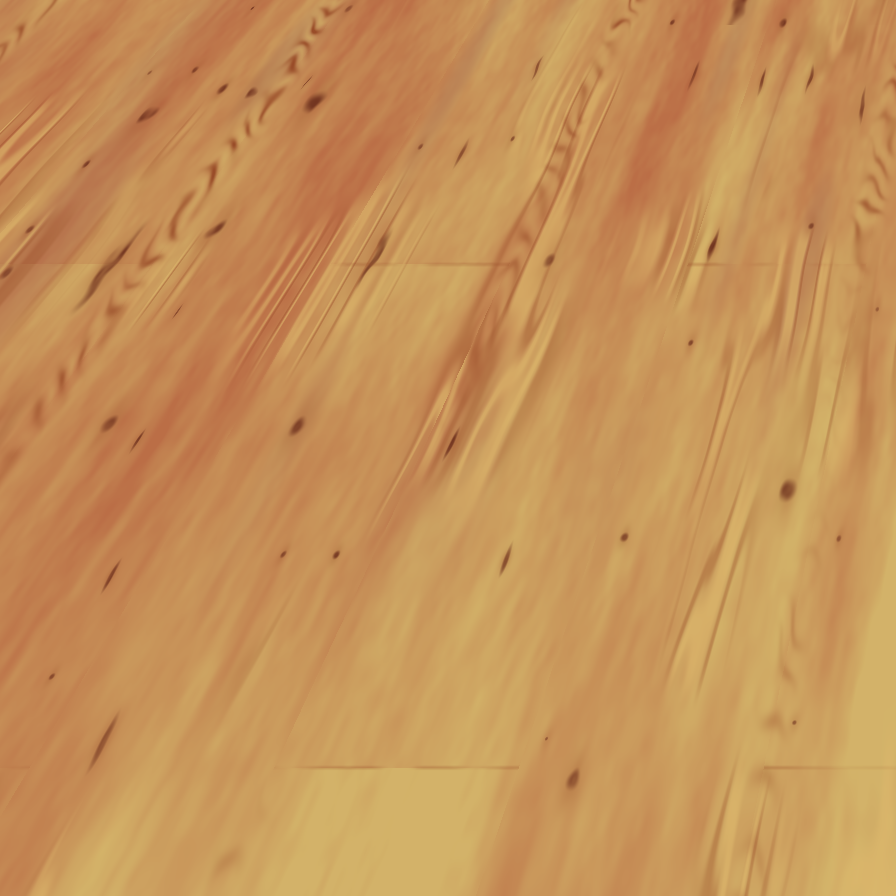
This texture is drawn by a WebGL 1 fragment shader. Its source:

```glsl
precision highp float;
uniform vec2 u_resolution;

const vec2 VANISHING = vec2(1.276, 2.22);   // where the boards converge
const float BOARD_WIDTH = 0.1315;
const float BOARD_LENGTH = 0.357;
const vec2 BOARD_ORIGIN = vec2(-0.467, 0.4815);
const vec2 KNOT_CELL = vec2(0.0657, 0.089);
const float KNOT_CHANCE = 0.38;
const float SPECK_CHANCE = 0.2;
const float JOINT_WIDTH = 0.0036;
const float FEATHER_WIDTH = 0.0075;

const vec3 PALE = vec3(0.82, 0.68, 0.40);
const vec3 AMBER = vec3(0.75, 0.48, 0.30);
const vec3 MAUVE = vec3(0.68, 0.47, 0.34);
const vec3 RUST = vec3(0.60, 0.30, 0.16);
const vec3 KNOT_CORE = vec3(0.42, 0.18, 0.11);

float hash(vec2 p) {
  return fract(sin(dot(p, vec2(127.1, 311.7))) * 43758.5453);
}

float noise(vec2 p) {
  vec2 i = floor(p);
  vec2 f = fract(p);
  f = f * f * (3.0 - 2.0 * f);
  return mix(mix(hash(i), hash(i + vec2(1.0, 0.0)), f.x),
             mix(hash(i + vec2(0.0, 1.0)), hash(i + 1.0), f.x), f.y);
}

// Signed distance to the nearest whole number
float toInteger(float x) {
  return fract(x + 0.5) - 0.5;
}

// Warmth of the grain: wide soft bands, streaks, fibres and flecks
float grainWarmth(vec2 g) {
  float bands = noise(g * vec2(28.0, 7.0)) - 0.5;
  float streaks = noise(g * vec2(70.0, 15.0) + 5.0) - 0.5;
  float fibres = noise(g * vec2(170.0, 40.0) + 9.0) - 0.5;
  float flecks = noise(g * vec2(260.0, 150.0)) - 0.5;
  return 0.85 * bands + 0.42 * streaks + 0.26 * fibres + 0.18 * flecks;
}

// Sparse crisp hairlines, dark beside pale, gathered in patches
vec3 addHairlines(vec3 col, vec2 g) {
  float patches = smoothstep(0.55, 0.85, noise(g * vec2(24.0, 15.0) + 31.0));
  float n = noise(g * vec2(105.0, 12.0) + 17.0);
  float dark = smoothstep(0.13, 0.02, abs(n - 0.45));
  float light = smoothstep(0.13, 0.02, abs(n - 0.68));
  col = mix(col, RUST, 0.38 * dark * patches);
  return mix(col, PALE * 1.06, 0.6 * light * patches);
}

// Broken ladder of slanted marks along every second seam
vec3 addFeather(vec3 col, vec2 p, float across, float depth) {
  float seam = floor(across * 0.5 + 0.5);
  float wander = 0.018 * (noise(vec2(p.y * 16.0, seam)) - 0.5);
  float side = toInteger(across * 0.5) * 2.0 * BOARD_WIDTH + wander;
  float band = exp(-side * side / (FEATHER_WIDTH * FEATHER_WIDTH));
  float present = smoothstep(0.15, 0.5, noise(vec2(p.y * 14.0, seam * 5.7 + 2.0)));
  present *= mix(0.25, 1.0, smoothstep(1.85, 1.5, depth));
  present *= 0.35 + 1.1 * noise(p * vec2(110.0, 75.0));
  float phase = p.y * 390.0 + side * 260.0 + 9.0 * noise(p * vec2(80.0, 50.0));
  float mark = 0.5 + 0.5 * sin(phase);
  col = mix(col, RUST, clamp(0.9 * band * present * mark * mark * mark, 0.0, 1.0));
  return mix(col, PALE, 0.5 * band * present * pow(1.0 - mark, 3.0));
}

// Scattered round knots and long resin slits, one try per cell
vec3 addKnots(vec3 col, vec2 p, float depth, vec2 cellSize, float chance, float scale) {
  vec2 cell = floor(p / cellSize);
  vec2 jitter = vec2(hash(cell + 1.7), hash(cell + 4.1)) - 0.5;
  vec2 q = (fract(p / cellSize) - 0.5 - 0.4 * jitter) * cellSize;
  q *= vec2(depth, depth * depth) / scale;
  q.x += 0.009 * (noise(p * vec2(150.0, 110.0)) - 0.5);

  float present = step(hash(cell + 9.2), chance);
  float slit = step(0.68, hash(cell + 5.5));
  float size = mix(0.35, 1.0, hash(cell + 2.8));
  vec2 radius = size * mix(vec2(0.013, 0.017), vec2(0.008, 0.055), slit);
  float core = smoothstep(1.15, 0.3, length(q / radius));
  core *= 0.5 + 0.6 * noise(p * vec2(260.0, 180.0));
  vec2 spread = q / vec2(0.012, 0.03);
  float halo = exp(-dot(spread, spread)) * size;
  col = mix(col, RUST, 0.4 * present * halo);
  return mix(col, KNOT_CORE, present * core * mix(0.6, 0.9, size));
}

vec3 woodFloor(vec2 uv) {
  // Perspective: x runs across the boards, y along them
  float depth = VANISHING.y - uv.y;
  vec2 p = vec2((uv.x - VANISHING.x) / depth, 1.0 / depth);

  // Boards staggered by half a length
  float across = (p.x - BOARD_ORIGIN.x) / BOARD_WIDTH;
  float column = floor(across);
  float along = (p.y - BOARD_ORIGIN.y) / BOARD_LENGTH + 0.5 * mod(column, 2.0);
  vec2 board = vec2(column, floor(along));

  // Board tone fades out toward the long edges, so they barely show
  float inside = smoothstep(0.0, 0.3, abs(toInteger(across)));
  float tone = 0.34 * (hash(board + 3.1) - 0.5) * mix(0.1, 1.0, inside);

  // Redder to the upper left, yellower to the lower right
  vec2 grain = p + vec2(0.007 * noise(p * vec2(14.0, 24.0)), 0.025 * hash(board));
  float warmth = 0.5 + 0.42 * (uv.y - 0.5) - 0.3 * (uv.x - 0.5);
  warmth += tone + grainWarmth(grain);
  vec3 col = mix(PALE, AMBER, clamp(warmth, -0.1, 1.25));
  float mauve = smoothstep(0.6, 0.95, noise(p * vec2(36.0, 9.0) + 13.0));
  col = mix(col, MAUVE, 0.4 * mauve * smoothstep(0.2, 0.9, uv.y));

  col = addHairlines(col, grain);
  col = addFeather(col, p, across, depth);
  col = addKnots(col, p, depth, KNOT_CELL, KNOT_CHANCE, 1.0);
  col = addKnots(col, p + 0.37, depth, KNOT_CELL * 0.5, SPECK_CHANCE, 0.4);

  // Faint, broken end joints
  float jointDist = abs(toInteger(along)) * BOARD_LENGTH * depth * depth;
  float joint = smoothstep(JOINT_WIDTH, 0.0, jointDist);
  joint *= smoothstep(0.1, 0.8, noise(vec2(p.x * 50.0, board.x)));
  return mix(col, RUST, 0.28 * joint);
}

void main() {
  gl_FragColor = vec4(woodFloor(gl_FragCoord.xy / u_resolution), 1.0);
}
```
